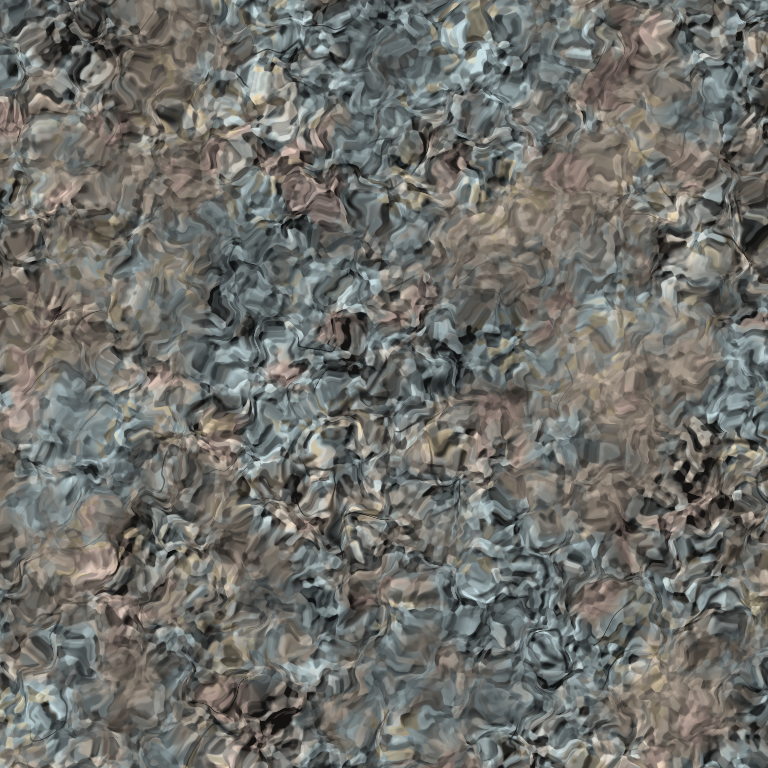
A three.js fragment shader for this texture:

```glsl
// Rough grey granite: mottled cool and warm grains with short dark crevices.
#define BASE_TONE 0.435
#define CONTRAST 1.12
#define PATCH_SCALE 7.0
#define CHIP_SCALE 42.0
#define GRAIN_SCALE 88.0
#define SPECK_SCALE 165.0
#define CREVICE_SCALE 27.0
#define CREVICE_WIDTH 0.06
#define CREVICE_DEPTH 0.6
#define WARP_AMOUNT 0.026

varying vec2 vUv;

const vec3 COOL_TINT = vec3(0.92, 1.02, 1.04);
const vec3 WARM_TINT = vec3(1.08, 1.00, 0.91);
const vec3 PINK_TINT = vec3(1.12, 0.97, 0.92);
const vec3 OCHRE_TINT = vec3(1.09, 1.00, 0.80);

// Turns and stretches the plane so that features lean to the upper right.
const mat2 LEAN = mat2(0.80, 0.42, -0.60, 0.56);

vec3 hash3(vec2 p) {
  vec3 q = fract(p.xyx * vec3(0.1031, 0.1030, 0.0973));
  q += dot(q, q.yxz + 33.33);
  return fract((q.xxy + q.yzz) * q.zyx);
}

// Cellular noise with blended borders: three random values for each cell.
// Low sharpness gives soft clouds, high sharpness gives facets.
vec3 cells(vec2 p, float sharpness) {
  vec2 home = floor(p);
  vec2 local = p - home;
  vec3 sum = vec3(0.0);
  float total = 0.0;
  for (int y = -1; y <= 1; y++) {
    for (int x = -1; x <= 1; x++) {
      vec2 cell = vec2(float(x), float(y));
      vec2 toSeed = cell + hash3(home + cell).xy - local;
      float weight = exp(-sharpness * dot(toSeed, toSeed));
      sum += weight * hash3(home + cell + 57.0);
      total += weight;
    }
  }
  return sum / total;
}

// Dark winding seams, broken into short pieces.
float crevices(vec2 p, float roughness) {
  vec3 seam = cells(p * CREVICE_SCALE + 211.0, 5.0);
  float line = 1.0 - smoothstep(0.0, CREVICE_WIDTH, abs(seam.x - 0.5));
  return line * smoothstep(0.50, 0.68, seam.y) * mix(0.35, 1.0, roughness);
}

void main() {
  // Broad patches steer warmth, brightness and roughness.
  vec3 region = cells(vUv * PATCH_SCALE + 13.0, 5.0);
  vec3 blotch = cells(vUv * PATCH_SCALE * 2.3 + 71.0, 5.0);
  float roughness = smoothstep(0.25, 0.65, mix(region.z, blotch.z, 0.5));

  // Uneven outlines.
  vec2 bend = cells(vUv * 32.0 + 31.0, 5.0).xy - 0.5;
  vec2 p = vUv + WARP_AMOUNT * bend;
  vec2 leaning = LEAN * p;

  // Three sizes of grain, with light falling from the upper left.
  vec3 chip = cells(leaning * CHIP_SCALE + 101.0, 12.0);
  vec2 grainPos = p * GRAIN_SCALE + 131.0;
  vec3 grain = cells(grainPos, 13.0);
  float relief = grain.x - cells(grainPos + vec2(-0.35, 0.40), 13.0).x;
  vec3 speck = cells(leaning * SPECK_SCALE + 171.0, 9.0);

  float detail = 0.19 * (chip.x - 0.5) + 0.27 * (grain.x - 0.5)
               + 0.23 * (speck.x - 0.5) + 0.11 * relief;
  float tone = BASE_TONE + CONTRAST * mix(0.55, 1.25, roughness) * detail;
  tone += 0.12 * (region.y - 0.5) + 0.12 * (blotch.y - 0.5);

  // Pale chips and crevices.
  tone += 0.09 * smoothstep(0.72, 0.92, chip.y) * smoothstep(0.3, 0.7, grain.y);
  tone *= 1.0 - CREVICE_DEPTH * crevices(p * LEAN, roughness) * 0.4;
  tone *= 1.0 - CREVICE_DEPTH * crevices(leaning, roughness);
  tone = clamp(tone, 0.07, 0.85);

  // Mineral colour: cool to warm, with rare pink and ochre stains.
  float warmth = 0.47 + 0.7 * (region.x - 0.5) + 0.6 * (blotch.x - 0.5)
               + 0.45 * (chip.z - 0.5) + 0.4 * (grain.z - 0.5)
               - 0.25 * (roughness - 0.5);
  vec3 tint = mix(COOL_TINT, WARM_TINT, smoothstep(0.1, 0.9, warmth));
  float pink = smoothstep(0.62, 0.80, blotch.x) * smoothstep(0.35, 0.75, chip.z);
  float ochre = smoothstep(0.60, 0.85, grain.y) * smoothstep(0.50, 0.75, blotch.y);
  tint = mix(tint, PINK_TINT, 0.75 * pink);
  tint = mix(tint, OCHRE_TINT, 0.7 * ochre);

  gl_FragColor = vec4(tone * tint, 1.0);
}
```
